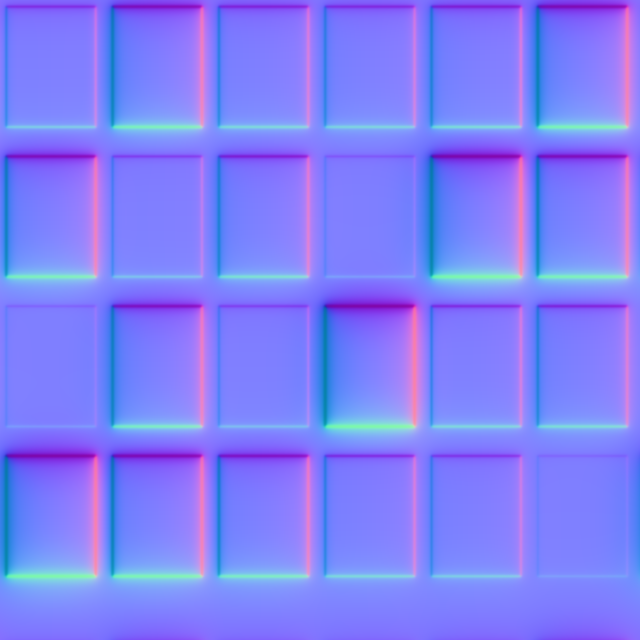
Write a three.js fragment shader that draws this texture map.

```glsl
// Normal map of a six by four grid of raised rectangular panels of uneven height.
varying vec2 vUv;

const int COLUMNS = 6;
const int ROWS = 4;
const vec2 FIRST_CENTER = vec2(0.0797, 0.8956);  // top left panel
const vec2 PITCH = vec2(0.1661, -0.2340);        // step right and down
const vec2 HALF_SIZE = vec2(0.0698, 0.0940);

// Bevel layers: crisp line, soft shoulder, wide glow
const vec3 BEVEL_WIDTH = vec3(0.0012, 0.0050, 0.0210);
const vec3 BEVEL_SLOPE = vec3(1.75, 0.75, 0.46);

// Smooth step from 0 to 1 around zero
vec2 softStep(vec2 d, float width) {
  return 1.0 / (1.0 + exp(clamp(-d / width, -40.0, 40.0)));
}

// Tilt of one panel of unit height, p measured from its center
vec2 panelTilt(vec2 p) {
  vec2 tilt = vec2(0.0);
  for (int layer = 0; layer < 3; layer++) {
    vec2 low = softStep(p + HALF_SIZE, BEVEL_WIDTH[layer]);
    vec2 high = softStep(p - HALF_SIZE, BEVEL_WIDTH[layer]);
    vec2 inside = low - high;
    vec2 lowEdge = 4.0 * low * (1.0 - low);
    vec2 highEdge = 4.0 * high * (1.0 - high);
    // Green points down the canvas, so the vertical tilt is flipped
    vec2 edge = vec2(highEdge.x - lowEdge.x, lowEdge.y - highEdge.y);
    tilt += BEVEL_SLOPE[layer] * edge * inside.yx;
  }
  return tilt;
}

void main() {
  // Panel heights, one column each, from top to bottom
  vec4 heights[COLUMNS];
  heights[0] = vec4(0.27, 0.62, 0.10, 0.90);
  heights[1] = vec4(0.62, 0.22, 0.56, 0.72);
  heights[2] = vec4(0.34, 0.40, 0.20, 0.52);
  heights[3] = vec4(0.30, 0.12, 0.95, 0.32);
  heights[4] = vec4(0.38, 0.88, 0.32, 0.25);
  heights[5] = vec4(0.72, 0.66, 0.36, 0.08);

  // Sum all panels, wrapping across the borders so the map tiles
  vec2 tilt = vec2(0.0);
  for (int column = 0; column < COLUMNS; column++) {
    for (int row = 0; row < ROWS; row++) {
      vec2 center = FIRST_CENTER + PITCH * vec2(float(column), float(row));
      vec2 p = fract(vUv - center + 0.5) - 0.5;
      tilt += heights[column][row] * panelTilt(p);
    }
  }

  // Encode the unit normal as a colour
  vec3 normal = normalize(vec3(tilt, 1.0));
  gl_FragColor = vec4(normal * 0.5 + 0.5, 1.0);
}
```
